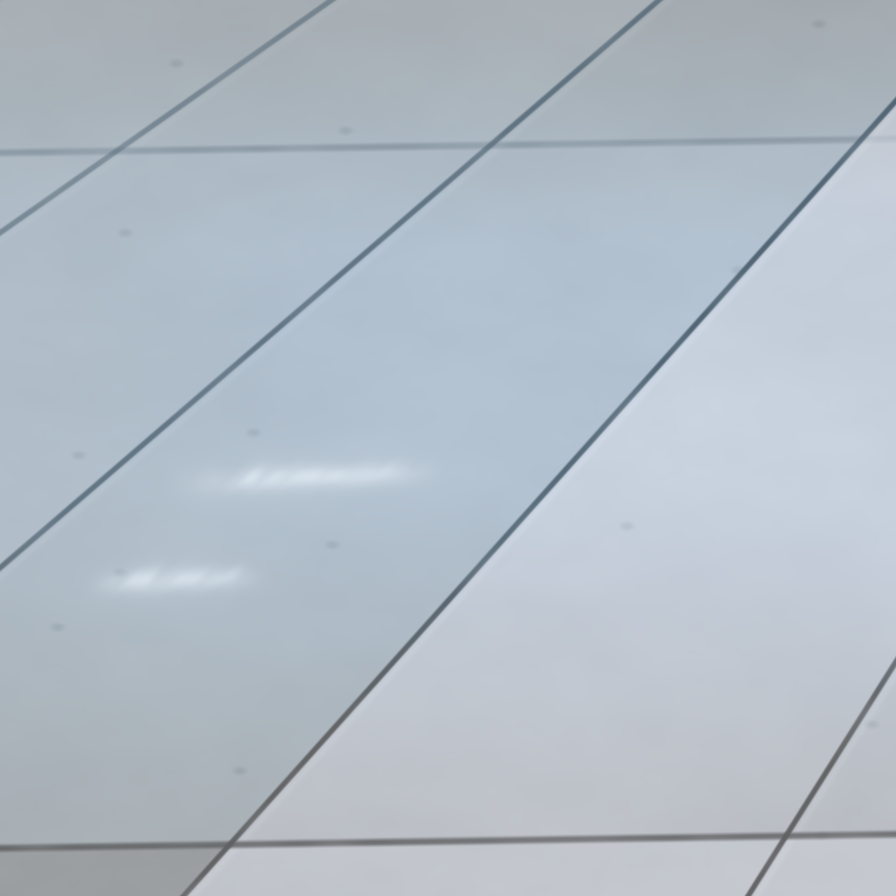
Write a WebGL 2 fragment shader that draws this texture.

```glsl
#version 300 es
precision highp float;
// Polished floor slabs in perspective: long joints fan out from one vanishing
// point, cross joints are spaced by inverse depth. Cloudy noise, specks and
// two brushed light reflections lie over the cool grey stone.

uniform vec2 u_resolution;
out vec4 fragColor;

const vec2 VANISH = vec2(2.337, 2.380);     // vanishing point of the long joints
const float FAN_START = 1.4252;             // ray slope of joint number 0
const float FAN_STEP = 0.2647;              // ray slope between joints
const float ROW_TILT = 0.0155;              // slight lean of the cross joints
const float ROW_START = 0.4298;             // inverse depth of cross joint 0
const float ROW_STEP = 0.2151;              // inverse depth between cross joints
const float JOINT_HALF = 0.0030;
const float CROSS_HALF = 0.0036;
const float JOINT_SOFT = 0.0018;

const vec3 STONE_COOL = vec3(0.693, 0.752, 0.808);
const vec3 STONE_WARM = vec3(0.655, 0.687, 0.708);
const vec3 BRIGHT_COOL = vec3(0.772, 0.812, 0.862);
const vec3 BRIGHT_WARM = vec3(0.735, 0.750, 0.775);
const vec3 JOINT_COOL = vec3(0.300, 0.380, 0.440);
const vec3 JOINT_WARM = vec3(0.370, 0.375, 0.380);
const vec3 GLARE = vec3(0.860, 0.900, 0.935);

// Reflections: centre x, centre y, half length, half thickness
const vec4 STREAKS[2] = vec4[2](
    vec4(0.345, 0.467, 0.150, 0.013),
    vec4(0.195, 0.353, 0.100, 0.012));

float hash(vec2 p) {
    vec3 q = fract(vec3(p.xyx) * 0.1031);
    q += dot(q, q.yzx + 33.33);
    return fract((q.x + q.y) * q.z);
}

float noise(vec2 p) {
    vec2 i = floor(p), f = fract(p);
    f = f * f * (3.0 - 2.0 * f);
    return mix(mix(hash(i), hash(i + vec2(1, 0)), f.x),
               mix(hash(i + vec2(0, 1)), hash(i + vec2(1, 1)), f.x), f.y);
}

float fbm(vec2 p) {
    float sum = 0.0, amp = 0.5;
    for (int i = 0; i < 4; i++) {
        sum += amp * noise(p);
        p = p * 2.03 + 17.3;
        amp *= 0.5;
    }
    return sum;
}

float lineMask(float dist, float halfWidth, float soft) {
    return 1.0 - smoothstep(halfWidth - soft, halfWidth + soft, abs(dist));
}

// Sparse faint pits, one candidate per cell
float specks(vec2 p) {
    vec2 cell = floor(p * 9.0);
    vec2 centre = 0.2 + 0.6 * vec2(hash(cell + 3.1), hash(cell + 8.7));
    float d = length((fract(p * 9.0) - centre) * vec2(0.8, 1.3));
    return step(0.80, hash(cell + 21.0)) * (1.0 - smoothstep(0.01, 0.085, d));
}

vec3 stone(vec2 p, vec2 tile) {
    float cool = smoothstep(0.05, 0.48, p.y) * (1.0 - smoothstep(0.70, 1.0, p.y));
    cool *= mix(0.72, 1.0, smoothstep(0.0, 0.4, p.x));
    float bright = step(2.0, tile.x);
    vec3 col = mix(mix(STONE_WARM, STONE_COOL, cool),
                   mix(BRIGHT_WARM, BRIGHT_COOL, cool), bright);
    col += 0.012 * (hash(tile + 40.0) - 0.5);
    // Nearest row: shaded left slab, paler right slabs
    col += step(tile.y, -0.5) * mix(vec3(-0.045, -0.065, -0.075), vec3(0.025), bright);
    col += 0.045 * (fbm(p * vec2(3.5, 6.0) + tile * 5.0) - 0.47);
    col += 0.014 * (fbm(p * vec2(22.0, 34.0)) - 0.47);
    return col - 0.05 * specks(p);
}

float reflections(vec2 p) {
    float glow = 0.0;
    float brush = noise(vec2(p.x - p.y * 0.8, p.y * 0.35) * 75.0);
    for (int i = 0; i < 2; i++) {
        vec2 d = p - STREAKS[i].xy;
        d.y -= 0.05 * d.x + 0.006 * (brush - 0.5);
        vec2 q = d / STREAKS[i].zw;
        float core = exp(-q.y * q.y) * (1.0 - smoothstep(0.35, 1.1, abs(q.x)));
        float halo = exp(-0.12 * q.y * q.y - 1.2 * q.x * q.x);
        glow += core * (0.40 + 0.45 * brush) + 0.12 * halo;
    }
    return min(glow, 1.0);
}

void main() {
    vec2 p = gl_FragCoord.xy / u_resolution;
    float soft = max(JOINT_SOFT, 0.8 / min(u_resolution.x, u_resolution.y));

    // Floor coordinates: x counts long joints, y counts cross joints
    vec2 ray = VANISH - p;
    float slope = ray.x / ray.y;
    float depth = ray.y + ROW_TILT * p.x;
    vec2 grid = vec2((FAN_START - slope) / FAN_STEP, (1.0 / depth - ROW_START) / ROW_STEP);
    vec2 joint = round(grid);
    vec2 dist = (grid - joint) * vec2(FAN_STEP * ray.y / sqrt(1.0 + slope * slope),
                                      ROW_STEP * depth * depth);

    vec3 col = stone(p, floor(grid));
    col = mix(col, GLARE, reflections(p));

    // Joints weaken with distance and wear
    float wear = 0.82 + 0.30 * noise(p * 24.0);
    float fan = min(0.95, 0.95 * sqrt(max(joint.x + 1.0, 0.0) / 3.0));
    float row = mix(0.78, 0.30, joint.y) * (1.0 - 0.6 * joint.y * step(2.0, grid.x));
    vec3 ink = mix(JOINT_WARM, JOINT_COOL, smoothstep(0.15, 0.45, p.y));
    col += 0.025 * lineMask(dist.x - 0.008, 0.003, 0.004) * fan;
    col = mix(col, ink, row * wear * lineMask(dist.y, CROSS_HALF, soft * 1.6));
    col = mix(col, ink, fan * min(wear, 1.0) * lineMask(dist.x, JOINT_HALF, soft));
    fragColor = vec4(clamp(col, 0.0, 1.0), 1.0);
}
```
